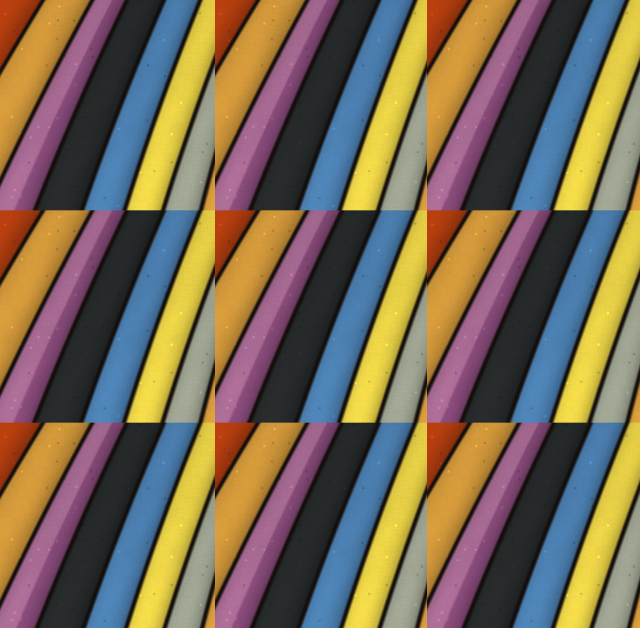
Write a WebGL 2 fragment shader that draws this pattern.

```glsl
#version 300 es
precision highp float;
// A 3 x 3 grid of square-cut tiles, each filled with a fan of slanted coloured
// rods. Each rod lies between two sloping edges and is shaded across its width,
// with dark gaps between rods, a matte grain and small cellular specks.
uniform vec2 u_resolution;
out vec4 fragColor;

const int RODS = 8;
const int SAMPLES = 3;                      // supersampling grid per axis
const vec2 SEAM_A = vec2(0.336, 0.335);     // first seams, from the top left
const vec2 SEAM_B = vec2(0.667, 0.673);     // second seams
const vec2 TILE_SIZE = vec2(0.334, 0.336);
const float BOW = 0.045;                    // sideways bend of the rods
const float GAP = 0.022;                    // shadow width, in tile widths
const float GRAIN = 0.035;
const float SPECK_CELLS = 24.0;
const float SPECK_CHANCE = 0.10;
const vec3 GAP_COLOR = vec3(0.075, 0.055, 0.045);

// Where each rod edge meets the top and the bottom of a tile.
const float TOP[RODS + 1] = float[](-0.10, 0.200, 0.430, 0.592, 0.765, 0.935, 1.110, 1.230, 1.420);
const float BOTTOM[RODS + 1] = float[](-0.75, -0.360, -0.065, 0.160, 0.380, 0.580, 0.760, 0.937, 1.120);

const vec3 RED = vec3(0.73, 0.25, 0.06);
const vec3 ORANGE = vec3(0.83, 0.60, 0.23);
const vec3 PURPLE = vec3(0.57, 0.35, 0.51);
const vec3 BLACK = vec3(0.145, 0.160, 0.162);
const vec3 BLUE = vec3(0.29, 0.49, 0.68);
const vec3 YELLOW = vec3(0.90, 0.81, 0.27);
const vec3 GRAY = vec3(0.60, 0.62, 0.55);
const vec3 ROD_COLOR[RODS] = vec3[](RED, ORANGE, PURPLE, BLACK, BLUE, YELLOW, GRAY, ORANGE);
const int FACETED_ROD = 2;

float hash(vec2 p) {
    vec3 q = fract(vec3(p.xyx) * 0.1031);
    q += dot(q, q.yzx + 33.33);
    return fract((q.x + q.y) * q.z);
}

float edgeX(int i, float v) {
    return mix(TOP[i], BOTTOM[i], v) - BOW * v * (1.0 - v);
}

// Signed speck strength: one possible dot per cell, light or dark.
float specks(vec2 uv) {
    vec2 g = uv * SPECK_CELLS;
    vec2 cell = floor(g);
    float chance = hash(cell + 7.0);
    vec2 center = 0.25 + 0.5 * vec2(hash(cell + 19.0), hash(cell + 43.0));
    float dotMask = 1.0 - smoothstep(0.06, 0.20, length(g - cell - center));
    float tone = hash(cell + 61.0) < 0.5 ? -1.0 : 1.0;
    return dotMask * tone * step(chance, SPECK_CHANCE);
}

// Matte surface: crossed sines with irregular phase.
float grain(vec2 uv) {
    float a = sin(uv.x * 211.0 + 3.0 * sin(uv.y * 67.0));
    float b = sin(uv.y * 173.0 + 3.0 * sin(uv.x * 89.0));
    return 0.5 * a * b + 0.5 * sin(uv.x * 31.0 + uv.y * 17.0) * sin(uv.y * 13.0);
}

// Colour of one rod: t runs 0..1 across it, v down the tile.
vec3 shadeRod(int i, float t, float width, float v) {
    float body = 1.04 - 0.32 * pow(abs(t - 0.42) / 0.58, 2.4);
    vec3 color = ROD_COLOR[i] * body * (0.95 + 0.08 * v);
    if (i == FACETED_ROD) {
        float facet = smoothstep(0.54, 0.62, t);
        color *= mix(vec3(1.12, 1.16, 1.10), vec3(0.92, 0.82, 0.92), facet);
    }
    // Warm falloff into the shadow between neighbours.
    float left = smoothstep(0.15, 1.0, t * width / GAP);
    float right = smoothstep(0.0, 0.75, (1.0 - t) * width / GAP);
    return mix(GAP_COLOR, color, left * right);
}

vec3 tileColor(vec2 uv) {
    vec3 color = GAP_COLOR;
    for (int i = 0; i < RODS; i++) {
        float left = edgeX(i, uv.y);
        float width = edgeX(i + 1, uv.y) - left;
        float t = (uv.x - left) / width;
        if (t >= 0.0 && t < 1.0) color = shadeRod(i, t, width, uv.y);
    }
    color *= 1.0 + GRAIN * grain(uv);
    return color * (1.0 + 0.18 * specks(uv));
}

// Finds the tile holding p (origin at the top left) and draws it.
vec3 pattern(vec2 p) {
    vec2 start = SEAM_A * step(SEAM_A, p) + (SEAM_B - SEAM_A) * step(SEAM_B, p);
    return tileColor((p - start) / TILE_SIZE);
}

void main() {
    vec3 sum = vec3(0.0);
    for (int j = 0; j < SAMPLES; j++) {
        for (int i = 0; i < SAMPLES; i++) {
            vec2 offset = (vec2(i, j) + 0.5) / float(SAMPLES) - 0.5;
            vec2 p = (gl_FragCoord.xy + offset) / u_resolution;
            sum += pattern(vec2(p.x, 1.0 - p.y));
        }
    }
    fragColor = vec4(sum / float(SAMPLES * SAMPLES), 1.0);
}
```
